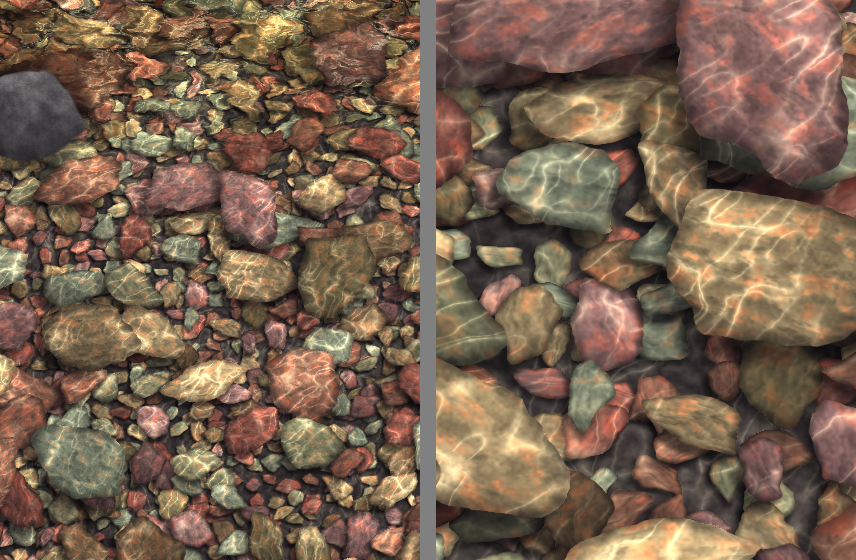
Left: the whole. Right: its middle third, enlarged.
Reproduce this texture procedurally as a Shadertoy shader.

```glsl
#define PEBBLE_CELL 0.046
#define LAYERS 5
#define LAYER_GROWTH 1.46
#define FORESHORTENING 0.22
#define CAUSTIC_GAIN 0.80
#define RIPPLE_WARP 0.05
#define SHADOW_DEPTH 0.60
#define EXPOSURE 1.04

const vec3 GAP_COLOR = vec3(0.20, 0.18, 0.17);
const vec3 SUNLIGHT = vec3(0.90, 0.84, 0.66);
const vec3 STONE_COLORS[8] = vec3[8](
    vec3(0.50, 0.30, 0.25), vec3(0.45, 0.40, 0.27), vec3(0.45, 0.48, 0.39),
    vec3(0.56, 0.48, 0.34), vec3(0.49, 0.36, 0.34), vec3(0.41, 0.33, 0.23),
    vec3(0.43, 0.43, 0.32), vec3(0.47, 0.32, 0.25));

struct Bed { vec3 color; float id; };

float hash(vec2 p) {
    return fract(sin(dot(p, vec2(127.1, 311.7))) * 43758.5453);
}

float noise(vec2 p) {
    vec2 i = floor(p), f = fract(p);
    f = f * f * (3.0 - 2.0 * f);
    return mix(mix(hash(i), hash(i + vec2(1, 0)), f.x),
               mix(hash(i + vec2(0, 1)), hash(i + vec2(1, 1)), f.x), f.y);
}

float fbm(vec2 p) {
    float sum = 0.0, amp = 0.5;
    for (int i = 0; i < 4; i++) {
        sum += amp * noise(p);
        p = mat2(1.6, 1.2, -1.2, 1.6) * p + 3.7;
        amp *= 0.5;
    }
    return sum / 0.9375;
}

mat2 rotation(float a) {
    return mat2(cos(a), sin(a), -sin(a), cos(a));
}

// Rounded irregular polygon: near 0 at the centre, 1 on the outline
float stoneRadius(vec2 q, float id) {
    float sum = 0.0;
    for (int k = 0; k < 7; k++) {
        float h = hash(vec2(float(k) + 1.3, id * 91.0));
        float a = (float(k) + 0.85 * h) * 0.8976;
        float reach = 0.70 + 0.38 * fract(h * 17.0);
        sum += pow(max(dot(q, vec2(cos(a), sin(a))) / reach, 0.0), 14.0);
    }
    return pow(sum + 1e-9, 1.0 / 14.0);
}

// One scattered layer of stones, each with its soft shadow
void addStones(vec2 p, float cell, float presence, float seed, inout Bed bed) {
    vec2 g = p / cell + seed * 7.31;
    float pixel = 1.0 / (iResolution.x * cell);
    for (int j = 1; j >= -1; j--)
    for (int i = -1; i <= 1; i++) {
        vec2 c = floor(g) + vec2(i, j);
        float id = hash(c + seed * 17.0);
        if (hash(c + seed + 41.0) > presence) continue;
        vec2 jitter = vec2(hash(c + 5.2), hash(c + 9.7)) - 0.5;
        vec2 local = g - c - 0.5 - 0.5 * jitter;
        float size = mix(0.36, 0.58, hash(c + 23.0));
        if (length(local) > size * 2.2) continue;
        mat2 turn = rotation(6.28 * hash(c + 31.0));
        vec2 shape = size * vec2(1.2, mix(0.68, 1.0, fract(id * 29.0)));
        vec2 q = turn * local / shape;
        float shade = stoneRadius(turn * (local + vec2(0.07, 0.10)) / shape, id);
        bed.color *= 1.0 - SHADOW_DEPTH * (1.0 - smoothstep(0.78, 1.28, shade));

        float r = stoneRadius(q, id) + 0.16 * (fbm(local * 5.0 + id * 50.0) - 0.5);
        float edge = 1.2 * pixel / size;
        float mask = 1.0 - smoothstep(1.0 - edge, 1.0 + edge, r);
        vec3 stone = STONE_COLORS[int(id * 7.999)] * mix(0.84, 1.16, fract(id * 53.0));

        // Mottling, strata and rounded lighting
        float mottle = fbm(q * cell * 42.0 + id * 80.0);
        float strata = noise(vec2(q.x * 2.0, q.y * 9.0 + 4.0 * mottle) + id * 60.0);
        stone *= 0.50 + 0.70 * mottle + 0.24 * strata;
        stone = mix(stone, stone * vec3(1.15, 0.92, 0.84), smoothstep(0.5, 0.75, mottle));
        stone *= 1.0 + 0.22 * dot(local / size, vec2(0.45, 0.8));
        stone *= mix(1.0, 0.56, smoothstep(0.74, 1.02, r));
        bed.color = mix(bed.color, stone, mask);
        bed.id = mix(bed.id, id, step(0.5, mask));
    }
}

// Thin wavy lines of focused light, combed along one direction
float caustics(vec2 p, float turn) {
    p += 0.032 * (vec2(fbm(p * 13.0), fbm(p * 13.0 + 19.0)) - 0.5);
    vec2 q = rotation(0.4 + turn) * p;
    float broad = abs(2.0 * noise(q * vec2(34.0, 17.0)) - 1.0);
    float fine = abs(2.0 * noise(rotation(0.3) * q * vec2(66.0, 24.0) + 8.0) - 1.0);
    return max(exp(-broad * 8.0), 0.75 * exp(-fine * 7.0));
}

void mainImage(out vec4 fragColor, in vec2 fragCoord) {
    vec2 uv = fragCoord / iResolution.x;
    float far = smoothstep(0.80, 1.33, uv.y);

    // Foreshortening and refraction by the surface
    vec2 p = vec2(uv.x, uv.y + FORESHORTENING * uv.y * uv.y);
    vec2 wave = vec2(fbm(uv * vec2(16.0, 34.0)), fbm(uv * vec2(14.0, 30.0) + 7.0)) - 0.5;
    p += wave * RIPPLE_WARP * mix(0.35, 1.6, far);

    Bed bed = Bed(GAP_COLOR * (0.45 + fbm(p * 90.0)), 0.0);
    float cell = PEBBLE_CELL;
    for (int i = 0; i < LAYERS; i++) {
        float presence = mix(0.95, 0.34, sqrt(float(i) / float(LAYERS - 1)));
        addStones(p, cell, presence, float(i) + 1.0, bed);
        cell *= LAYER_GROWTH;
    }

    // Sunlight through the water, shifted from stone to stone
    vec3 color = bed.color * EXPOSURE;
    float patches = smoothstep(0.3, 0.68, fbm(uv * 13.0 + bed.id * 3.0));
    float light = caustics(p + bed.id * 0.7, bed.id - 0.5) * mix(0.25, 1.0, patches);
    color *= 0.88 + 0.24 * patches;
    color += SUNLIGHT * CAUSTIC_GAIN * light * (0.12 + 1.1 * dot(color, vec3(0.333)));

    // Golden ripples and sky glints in the distance
    float ripple = fbm(uv * vec2(24.0, 66.0) + 5.0 * wave);
    color = mix(color, color * vec3(1.04, 0.98, 0.78), 0.8 * far);
    color *= mix(1.0, 0.35 + 1.2 * ripple, far);
    float glint = exp(-10.0 * abs(2.0 * ripple - 1.0)) * smoothstep(0.45, 0.65, fbm(uv * 12.0));
    color += vec3(0.42, 0.44, 0.36) * glint * far;

    // Dark boulder breaking the surface at the left
    vec2 b = (uv - vec2(0.04, 1.06)) / vec2(0.18, 0.12);
    float boulder = stoneRadius(rotation(0.35) * b, 0.37) + 0.2 * (fbm(uv * 14.0) - 0.5);
    color *= mix(0.4, 1.0, smoothstep(0.85, 1.5, boulder));
    vec3 slate = vec3(0.34, 0.33, 0.33) * (0.45 + 0.8 * fbm(uv * 38.0)) * (1.0 + 0.5 * b.y);
    color = mix(color, slate, 1.0 - smoothstep(0.96, 1.04, boulder));

    color *= 0.91 + 0.18 * noise(uv * 330.0);
    color = mix(vec3(0.02, 0.015, 0.03), vec3(1.0), color);
    fragColor = vec4(clamp(color, 0.0, 1.0), 1.0);
}
```
